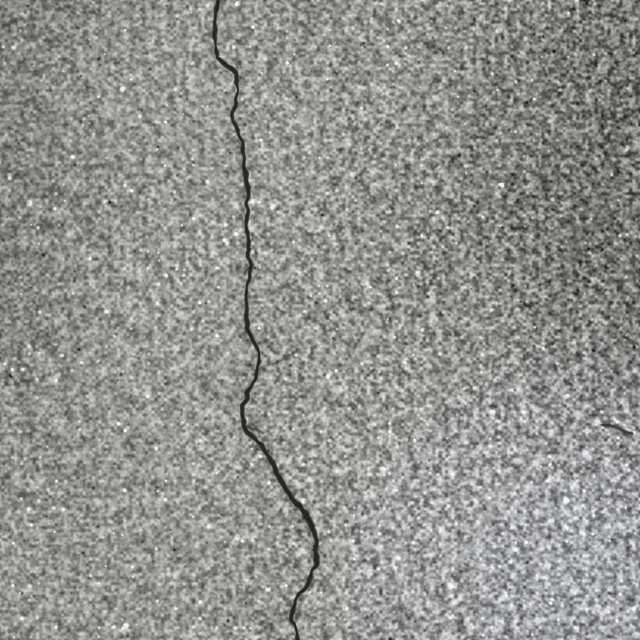
Reproduce this texture procedurally as a WebGL 2 fragment shader.

```glsl
#version 300 es
precision highp float;
uniform vec2 u_resolution;
out vec4 fragColor;

float hash(vec2 p) {
    return fract(sin(dot(p, vec2(127.1, 311.7))) * 43758.5453);
}

float noise(vec2 p) {
    vec2 i = floor(p), f = fract(p);
    f = f * f * (3.0 - 2.0 * f);
    return mix(mix(hash(i), hash(i + vec2(1, 0)), f.x),
               mix(hash(i + vec2(0, 1)), hash(i + vec2(1, 1)), f.x), f.y);
}

float segment(vec2 p, vec2 a, vec2 b) {
    vec2 ab = b - a;
    return length(p - a - ab * clamp(dot(p - a, ab) / dot(ab, ab), 0.0, 1.0));
}

float blob(vec2 p, vec2 center, vec2 size) {
    vec2 d = (p - center) / size;
    return exp(-dot(d, d));
}

// Bends of the main crack, top to bottom
const vec2 bends[23] = vec2[23](
    vec2(.341, 1.01), vec2(.335, .948), vec2(.341, .909), vec2(.367, .886),
    vec2(.372, .857), vec2(.363, .820), vec2(.378, .779), vec2(.387, .700),
    vec2(.386, .635), vec2(.392, .583), vec2(.385, .538), vec2(.387, .486),
    vec2(.404, .450), vec2(.400, .408), vec2(.379, .368), vec2(.381, .333),
    vec2(.417, .290), vec2(.449, .232), vec2(.491, .177), vec2(.495, .128),
    vec2(.484, .091), vec2(.460, .062), vec2(.457, .030));

float mainCrack(vec2 p) {
    float d = segment(p, bends[22], vec2(.470, -.01));
    for (int i = 0; i < 22; i++) d = min(d, segment(p, bends[i], bends[i + 1]));
    return d;
}

// Scattered bright mineral flecks
float flecks(vec2 p, float cells, float density) {
    vec2 g = p * cells, id = floor(g);
    vec2 center = 0.3 + 0.4 * vec2(hash(id + 7.3), hash(id + 19.1));
    float radius = 0.12 + 0.16 * hash(id + 31.7);
    float shape = 1.0 - smoothstep(radius * 0.4, radius + 0.08, length(fract(g) - center));
    return shape * step(1.0 - density, hash(id + 43.9));
}

void main() {
    vec2 p = gl_FragCoord.xy / u_resolution;

    // Broad light and shade
    float tone = 0.585 + 0.03 * (noise(p * 7.0) - 0.5);
    tone -= 0.13 * blob(p, vec2(1.0, .84), vec2(.30, .30));
    tone -= 0.07 * blob(p, vec2(.98, .53), vec2(.20, .17));
    tone -= 0.07 * blob(p, vec2(0.0, .68), vec2(.14, .30));
    tone -= 0.05 * blob(p, vec2(0.0, 1.0), vec2(.22, .16));
    tone += 0.07 * blob(p, vec2(.86, .16), vec2(.32, .22));
    tone += 0.03 * blob(p, vec2(.40, .72), vec2(.25, .40));

    // Stone grain, coarser in contrast to the right
    vec2 q = mat2(.87, .5, -.5, .87) * p;
    float grain = 0.38 * (noise(p * 205.0) - 0.5)
                + 0.28 * (noise(q * 150.0 + 40.0) - 0.5)
                + 0.17 * (noise(q * 300.0 + 90.0) - 0.5);
    tone += grain * mix(0.84, 1.12, smoothstep(.1, .95, p.x));
    tone += 0.28 * flecks(p, 75.0, 0.09) + 0.32 * flecks(q + 3.0, 48.0, 0.025);
    tone -= 0.22 * flecks(q + 5.0, 80.0, 0.05);

    // Main crack with ragged edges and a soft shadow
    vec2 ragged = p + 0.006 * (vec2(noise(p * 85.0), noise(p * 85.0 + 50.0)) - 0.5);
    float d = mainCrack(ragged);
    float width = 0.0013 + 0.0023 * noise(p * 65.0 + 12.0);
    width += 0.0008 * blob(p, vec2(.44, .22), vec2(.12, .16));
    float crack = 1.0 - smoothstep(width * 0.5, width + 0.0022, d);
    tone -= 0.07 * exp(-d * 130.0);

    // Short side cracks and faint hairlines
    float side = min(segment(ragged, vec2(.940, .337), vec2(.965, .330)),
                     segment(ragged, vec2(.965, .330), vec2(.988, .324)));
    float spur = min(segment(ragged, vec2(.384, .333), vec2(.412, .322)),
                     segment(ragged, vec2(.383, .571), vec2(.395, .587)));
    float hair = min(segment(ragged, vec2(.920, .390), vec2(.942, .338)),
                     segment(ragged, vec2(.405, .422), vec2(.465, .452)));
    crack = max(crack, 0.80 * (1.0 - smoothstep(.0008, .0045, side)));
    crack = max(crack, 0.60 * (1.0 - smoothstep(.0005, .0040, spur)));
    crack = max(crack, 0.32 * (1.0 - smoothstep(.0005, .0040, hair)));

    // Warm grey to the left, cooler at the lower right
    vec3 tint = mix(vec3(1.005, 1.003, .975), vec3(.99, 1.0, 1.02),
                    blob(p, vec2(.95, .10), vec2(.40, .32)));
    vec3 color = mix(clamp(tone, 0.12, 0.96) * tint, vec3(.13, .12, .11), crack * 0.93);
    fragColor = vec4(color, 1.0);
}
```
